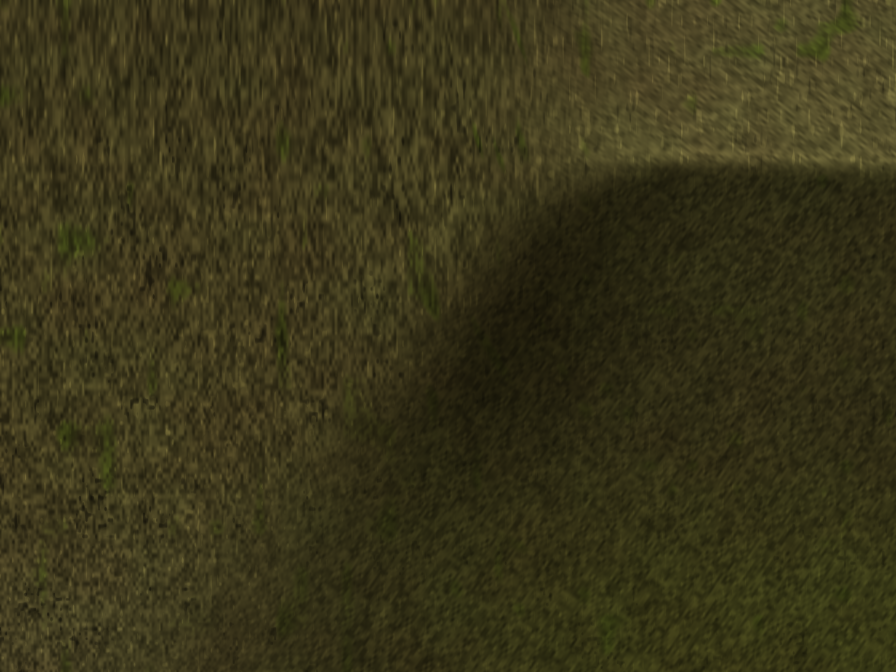
Write a Shadertoy shader that draws this texture.

```glsl
// Dry grassy hillside with a shaded hollow below a bright ridge.
// Broad masks lay out the light; stretched value noise, turned to follow
// each slope, adds the grass fibres, green tufts and dark specks.

float hash(vec2 p) {
    return fract(sin(dot(p, vec2(127.1, 311.7))) * 43758.5453);
}

float noise(vec2 p) {
    vec2 i = floor(p), f = fract(p);
    f = f * f * (3.0 - 2.0 * f);
    return mix(mix(hash(i), hash(i + vec2(1, 0)), f.x),
               mix(hash(i + vec2(0, 1)), hash(i + vec2(1, 1)), f.x), f.y);
}

// Fibre grain around zero: fine strands plus a little clumping
float fibres(vec2 p) {
    return noise(p) + 0.55 * noise(p * 0.53 + 31.0) + 0.18 * noise(p * 0.2 + 7.0) - 0.865;
}

vec2 turn(vec2 p, float a) {
    return vec2(cos(a) * p.x - sin(a) * p.y, sin(a) * p.x + cos(a) * p.y);
}

void mainImage(out vec4 fragColor, in vec2 fragCoord) {
    vec2 p = fragCoord / iResolution.xy * vec2(1.3333, 1.0);   // canvas is 4/3 wide
    float broad = noise(p * 9.0) * 0.5 + noise(p * 23.0 + 5.0) * 0.5 - 0.5;

    // Ridge above the hollow and slanted rim on its left
    float ridge = p.y - (0.772 - 0.03 * (p.x - 0.85));
    float ridgeSoft = mix(0.13, 0.035, smoothstep(0.78, 1.0, p.x));
    float below = 1.0 - smoothstep(-ridgeSoft, 0.008, ridge);
    float rim = p.x - (0.5 + 0.73 * (p.y - 0.3)) + broad * 0.03;
    float rimSoft = mix(0.26, 0.11, smoothstep(0.0, 0.5, p.y));
    float hollow = smoothstep(-rimSoft, rimSoft, rim) * below;
    float plateau = smoothstep(0.62, 1.06, p.x) * (1.0 - below);

    // Lit slope and plateau
    vec3 col = mix(vec3(0.262, 0.240, 0.130), vec3(0.246, 0.222, 0.112),
                   smoothstep(0.0, 0.35, p.y));
    col *= 1.0 - 0.06 * smoothstep(0.75, 1.0, p.y);
    col = mix(col, vec3(0.312, 0.286, 0.158), plateau);
    col *= 1.0 + 0.10 * plateau * exp(-abs(ridge) * 9.0);

    // Hollow: deep core along the rim, greener floor at the lower right
    vec2 core = turn(p - vec2(0.76, 0.53), 0.58);
    float depth = exp(-core.x * core.x / 0.034 - core.y * core.y / 0.10);
    vec3 shade = mix(vec3(0.190, 0.176, 0.082), vec3(0.118, 0.106, 0.043), depth);
    float ground = (1.0 - smoothstep(0.03, 0.42, p.y)) * smoothstep(0.45, 1.0, p.x);
    shade = mix(shade, vec3(0.212, 0.212, 0.082), ground);
    shade *= 1.0 - 0.12 * exp(-abs(ridge + 0.04) * 16.0);
    col = mix(col, shade, hollow);

    // Patches of reddish soil and olive grass
    col *= 1.0 + broad * vec3(0.06, 0.15, 0.12);

    // Thin sunlit crest
    float crest = exp(-pow((ridge - 0.006) / 0.007, 2.0)) * smoothstep(0.83, 1.05, p.x);
    col += crest * vec3(0.032, 0.028, 0.015);

    // Grain: steep vertical strands, leaning hollow strands, falling plateau strands
    float steepY = 160.0 * p.y - 55.0 * p.y * p.y;
    float steep = fibres(vec2(250.0 * p.x, steepY));
    float leaning = fibres(turn(p, 0.6) * vec2(250.0, 135.0) + 40.0);
    float falling = fibres(turn(p, -0.9) * vec2(250.0, 110.0) + 90.0);
    float grain = mix(mix(steep * 0.66, leaning * 0.50, hollow), falling * 0.42, plateau);
    col *= 1.0 + grain * vec3(1.0, 1.0, 1.1);

    // Occasional pale dry stalks
    float stalk = noise(vec2(p.x * 210.0, steepY * 0.6) + 150.0);
    col *= 1.0 + 0.28 * smoothstep(0.72, 0.95, stalk) * (1.0 - 0.6 * hollow);

    // Scattered tufts, long on the steep side and short elsewhere
    float strandLength = mix(14.0, 26.0, smoothstep(0.6, 0.9, p.x));
    float tuft = noise(vec2(p.x * 31.0, p.y * strandLength) + 13.0);
    tuft = smoothstep(0.78, 1.0, tuft + 0.14 * grain) * (1.0 - 0.5 * hollow);
    col = mix(col, col * vec3(0.74, 0.98, 0.48), tuft * 0.7);

    // Small dark gaps between stalks, gathered in clumps
    float gaps = smoothstep(0.60, 0.95, noise(vec2(p.x * 210.0, steepY * 0.9) + 60.0));
    gaps *= smoothstep(0.50, 0.85, noise(p * vec2(32.0, 18.0) + 80.0));
    col *= 1.0 - 0.42 * gaps * (1.0 - 0.5 * max(plateau, hollow));

    fragColor = vec4(clamp(col, 0.0, 1.0), 1.0);
}
```
